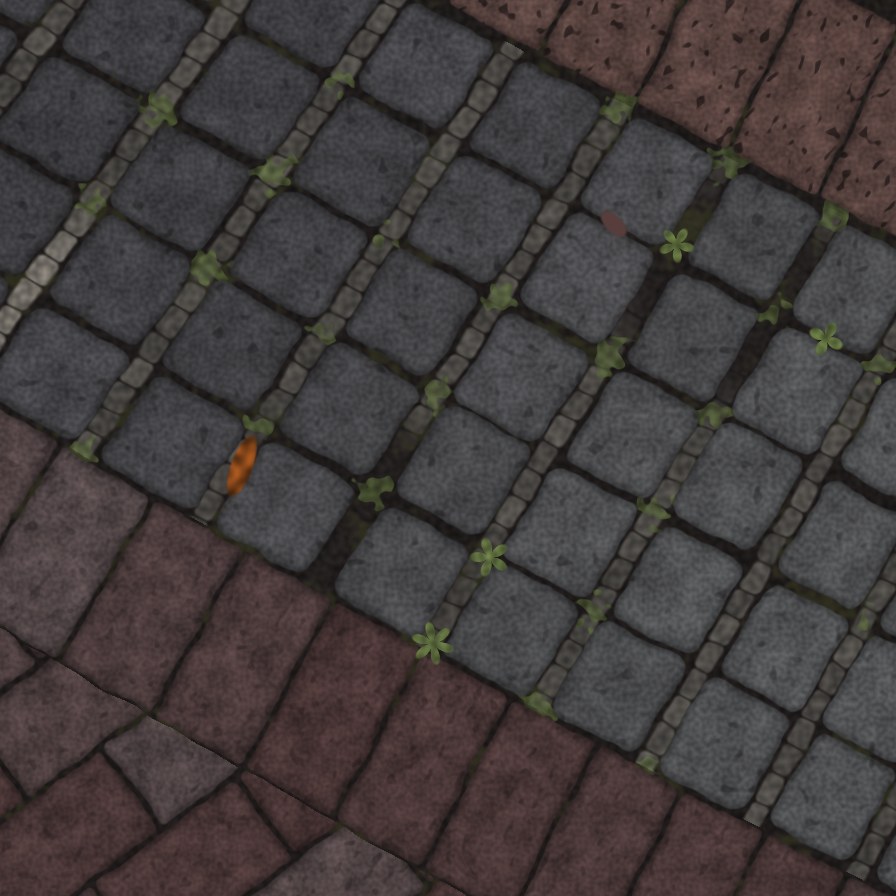
Write a WebGL 1 fragment shader that draws this texture.

```glsl
precision highp float;
// Draws a diagonal band of worn grey cobbles between courses of red brick, with weeds in the joints.
uniform vec2 u_resolution;

float hash(vec2 p) {
  return fract(sin(dot(p, vec2(127.1, 311.7))) * 4375.85);
}

vec2 gradient(vec2 cell) {
  float angle = 6.2832 * hash(cell);
  return vec2(cos(angle), sin(angle));
}

float noise(vec2 p) {
  vec2 i = floor(p), f = fract(p);
  vec2 w = f * f * f * (f * (f * 6.0 - 15.0) + 10.0);
  vec2 e = vec2(1.0, 0.0);
  float low = mix(dot(gradient(i), f), dot(gradient(i + e), f - e), w.x);
  float high = mix(dot(gradient(i + e.yx), f - e.yx), dot(gradient(i + 1.0), f - 1.0), w.x);
  return mix(low, high, w.y);
}

float fbm(vec2 p) {
  float sum = 0.0, gain = 1.0;
  for (int k = 0; k < 4; k++) {
    sum += gain * noise(p);
    p = p * 2.1 + 7.3;
    gain *= 0.6;
  }
  return sum;
}

float roundBox(vec2 p, vec2 size, float radius) {
  vec2 q = abs(p) - size + radius;
  return length(max(q, 0.0)) + min(max(q.x, q.y), 0.0) - radius;
}

float cover(float d, float blur) {
  return 1.0 - smoothstep(-blur, blur, d);
}

// Paving lattice: x runs along the band, y across it
const vec2 ALONG = vec2(0.125, 0.069);
const vec2 ACROSS = vec2(0.0684, -0.1081);
const vec2 PITCH = vec2(0.143, 0.128);

vec2 solveLattice(vec2 q) {
  float det = ALONG.x * ACROSS.y - ALONG.y * ACROSS.x;
  return vec2(q.x * ACROSS.y - q.y * ACROSS.x, ALONG.x * q.y - ALONG.y * q.x) / det;
}

vec2 toLattice(vec2 p) {
  vec2 q = p - vec2(0.4466, 0.6354);
  vec2 g = solveLattice(q);
  vec2 bow = vec2(0.0012, 0.0013) * g.x * g.x;
  vec2 fan = vec2(0.0013, 0.0016) * g.x * g.y;
  return solveLattice(q + bow + fan);
}

// Row of upright bricks: xy is the brick number, z the signed distance
vec3 brickCourse(vec2 g, float start, float width, float middle) {
  float x = (g.x - start) / width;
  vec2 local = vec2((fract(x) - 0.5) * width, g.y - middle) * PITCH;
  vec2 size = vec2(width, 1.7) * PITCH * 0.5 - 0.0028;
  return vec3(floor(x), middle, roundBox(local, size, 0.006));
}

// Running bond turned against the band
vec3 brickBond(vec2 p) {
  vec2 size = vec2(0.2, 0.115);
  vec2 q = vec2(dot(p, vec2(0.8, -0.6)) + 0.41, dot(p, vec2(0.6, 0.8)) - 0.734) / size;
  q.x += 0.5 * floor(q.y);
  return vec3(floor(q), roundBox((fract(q) - 0.5) * size, size * 0.5 - 0.003, 0.006));
}

vec3 brickColor(vec2 p, vec2 g, vec2 id, float sunny) {
  float tone = hash(id + 3.7);
  vec3 color = mix(vec3(0.285, 0.205, 0.205), vec3(0.32, 0.275, 0.28), tone * tone);
  color = mix(color, vec3(0.36, 0.275, 0.255), sunny * 0.75);
  color *= 1.0 + 0.28 * fbm(p * 28.0) + 0.22 * noise(p * 190.0);
  float pits = smoothstep(0.25, 0.45, noise(g * vec2(13.0, 8.0) + 4.0 * id));
  return color * (1.0 - (0.18 + 0.3 * sunny) * pits);
}

vec3 cobbleColor(vec2 p, vec2 id) {
  float light = smoothstep(0.3, 1.6, p.x + p.y);
  vec3 color = mix(vec3(0.25, 0.25, 0.265), vec3(0.305, 0.308, 0.315), light);
  color *= 0.95 + 0.12 * hash(id + 9.1);
  color *= 1.0 + 0.2 * fbm(p * 24.0 + id) + 0.26 * noise(p * 180.0);
  return color * (1.0 - 0.25 * smoothstep(0.32, 0.5, noise(p * 55.0 + id)));
}

// Rosette of leaves
float sprig(vec2 p, vec2 center, float size, float leaves) {
  vec2 q = p - center;
  float angle = atan(q.y, q.x) + 8.0 * center.x;
  return length(q) - size * (0.2 + 0.8 * abs(cos(0.5 * leaves * angle)));
}

float leaf(vec2 p, vec2 center, vec2 size, float tilt) {
  vec2 q = p - center;
  q = vec2(cos(tilt) * q.x + sin(tilt) * q.y, cos(tilt) * q.y - sin(tilt) * q.x) / size;
  return (length(q) - 1.0) * size.x;
}

void main() {
  vec2 p = gl_FragCoord.xy / u_resolution;
  p.y = 1.0 - p.y;
  float blur = max(0.0016, 0.8 / u_resolution.x);
  vec2 wobble = vec2(noise(p * 22.0), noise(p * 22.0 + 40.0)) * 0.005;
  vec2 g = toLattice(p + wobble);

  // Soil and moss
  float moss = smoothstep(0.05, 0.5, noise(p * 14.0) + 0.5 * noise(p * 85.0));
  vec3 color = vec3(0.115, 0.1, 0.1) * (1.0 + 0.5 * noise(p * 130.0));
  color = mix(color, vec3(0.21, 0.215, 0.125), 0.65 * moss);

  vec3 stone;
  vec3 field;
  if (g.y > -0.5 && g.y < 4.52) {
    // Cobbles and the small filler stones between their columns
    vec2 id = floor(g + 0.5);
    vec2 shift = (vec2(hash(id), hash(id + 5.3)) - 0.5) * 0.006;
    vec2 size = vec2(0.0565, 0.0595) + 0.002 * (hash(id + 2.2) - 0.5);
    field = vec3(id, roundBox((g - id) * PITCH + shift, size, 0.016));
    stone = cobbleColor(p, id);
    float column = floor(g.x);
    float y = g.y * 3.7 + 5.0 * hash(vec2(column, 1.0));
    vec2 local = vec2((fract(g.x) - 0.5) * PITCH.x, (fract(y) - 0.5) * PITCH.y / 3.7);
    float bare = max(cover(length(p - vec2(0.81, 0.32)) - 0.13, 0.05),
                     cover(length(p - vec2(0.39, 0.59)) - 0.13, 0.04));
    float pale = cover(length(p - vec2(0.03, 0.34)) - 0.08, 0.05);
    float filler = cover(roundBox(local, vec2(0.0115, 0.0165), 0.006), 0.0025);
    vec3 grit = mix(vec3(0.29, 0.28, 0.265), vec3(0.46, 0.44, 0.41), pale);
    grit *= 0.88 + 0.25 * hash(vec2(column, floor(y))) + 0.4 * noise(p * 110.0);
    color = mix(color, grit, filler * (1.0 - 0.9 * bare));
  } else {
    float sunny = step(4.0, g.y);
    if (sunny > 0.5) field = brickCourse(g + vec2(0.1 * (g.y - 4.5), 0.0), -0.42, 0.865, 5.4);
    else if (g.y > -2.2) field = brickCourse(g + vec2(0.06 * (g.y + 0.5), 0.0), -0.3, 0.79, -1.35);
    else field = brickBond(p + wobble);
    stone = brickColor(p, g, field.xy, sunny);
  }
  float edge = field.z + 0.002 * noise(p * 65.0);
  stone *= mix(0.72, 1.0, cover(edge + 0.005, 0.006));
  color = mix(color, stone, cover(edge, blur));

  // Weeds at the joint crossings, a few larger plants and fallen leaves
  vec2 corner = floor(g) + 0.5;
  float seed = hash(corner + 6.0);
  float inBand = step(-0.7, corner.y) * step(corner.y, 4.7);
  float weed = length((g - corner) * PITCH) - 0.024 * seed + 0.03 * noise(p * 75.0) + 0.005;
  vec3 green = vec3(0.33, 0.39, 0.21) * (1.0 + 0.6 * noise(p * 100.0));
  color = mix(color, green, 0.6 * inBand * step(0.45, seed) * cover(weed, 0.003) * cover(-edge, 0.004));
  float plants = min(sprig(p, vec2(0.547, 0.622), 0.022, 5.0), sprig(p, vec2(0.483, 0.718), 0.024, 6.0));
  plants = min(plants, sprig(p, vec2(0.755, 0.273), 0.02, 5.0));
  plants = min(plants, sprig(p, vec2(0.922, 0.378), 0.02, 4.0));
  color = mix(color, green * 1.15, 0.85 * cover(plants, 0.002));
  vec3 amber = vec3(0.48, 0.25, 0.09) * (1.0 + 0.8 * noise(p * 70.0));
  color = mix(color, amber, cover(leaf(p, vec2(0.27, 0.52), vec2(0.012, 0.035), 0.35), blur));
  color = mix(color, vec3(0.34, 0.24, 0.23), cover(leaf(p, vec2(0.685, 0.25), vec2(0.009, 0.018), -0.8), blur));
  gl_FragColor = vec4(color, 1.0);
}
```
